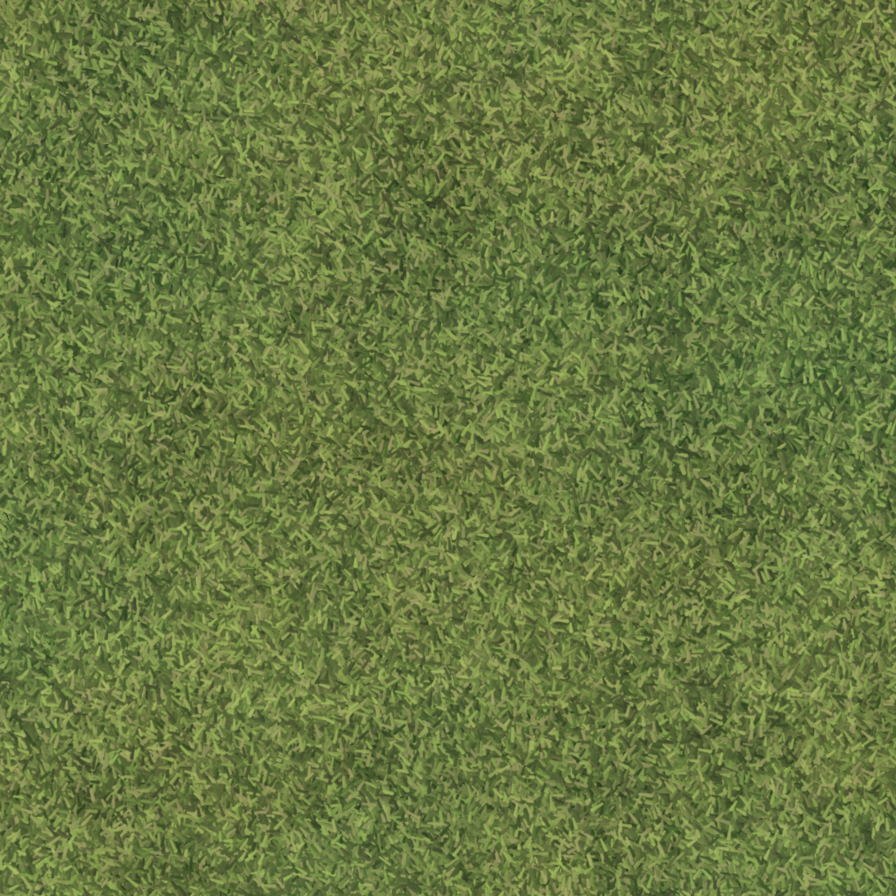
Reproduce this texture procedurally as a Shadertoy shader.

```glsl
// Short mown lawn: layers of soft, randomly leaning grass blades with dry and lush patches.
#define CELLS 84.0        // blade cells across the canvas
#define LAYERS 6          // blade layers, bottom to top
#define BLADE_LENGTH 0.58 // longest half length, in cells
#define BLADE_WIDTH 0.29  // outer half width, in cells
#define LEAN 1.85         // main blade direction, in radians
#define SPREAD 2.7        // range of directions around it
#define STRAW_SHARE 0.07  // share of dry blades
#define PATCHINESS 0.10   // strength of light and dark patches
#define SHADE vec3(0.245, 0.305, 0.165)
#define LIGHT vec3(0.580, 0.660, 0.345)
#define STRAW vec3(0.630, 0.620, 0.410)

// Four random values per cell and layer
vec4 hash4(vec3 cell) {
    vec4 q = fract(cell.xyzx * vec4(0.1031, 0.1030, 0.0973, 0.1099));
    q += dot(q, q.wzxy + 33.33);
    return fract((q.xxyz + q.yzzw) * q.zywx);
}

// Layered, turned and warped sines, roughly -1 to 1
float patches(vec2 p) {
    mat2 turn = mat2(0.737, 0.676, -0.676, 0.737);
    float sum = 0.0, weight = 0.5;
    for (int i = 0; i < 5; i++) {
        p = turn * p * 1.7 + 1.3;
        p += 0.6 * sin(p.yx * 0.8 + float(i));
        sum += weight * sin(p.x) * sin(p.y);
        weight *= 0.75;
    }
    return sum;
}

// Distance to a blade's spine, growing toward the tip to taper it
float bladeDistance(vec2 p, vec2 direction, float halfLength) {
    float along = clamp(dot(p, direction), -halfLength, halfLength);
    float tip = 0.5 + 0.5 * along / halfLength;
    return length(p - along * direction) + 0.07 * tip;
}

void mainImage(out vec4 fragColor, in vec2 fragCoord) {
    float side = min(iResolution.x, iResolution.y);
    vec2 uv = fragCoord / side;
    float pixel = CELLS / side;

    // Broad variation of brightness and dryness
    float brightness = PATCHINESS * (patches(uv * 9.0) + 0.6 * patches(uv * 3.0 + 7.0));
    float dryness = patches(uv * 2.5 + 19.0);

    vec3 color = mix(SHADE, LIGHT, 0.25 + brightness);

    // Blades, painted from the ground up
    for (int layer = 0; layer < LAYERS; layer++) {
        float height = float(layer) / float(LAYERS - 1);
        vec2 p = uv * CELLS + float(layer) * vec2(17.37, 31.71);
        vec2 home = floor(p);
        for (int y = -1; y <= 1; y++)
        for (int x = -1; x <= 1; x++) {
            vec2 cell = home + vec2(x, y);
            vec4 place = hash4(vec3(cell, float(layer) + 1.0));
            vec4 look = hash4(vec3(cell, float(layer) + 41.0));

            float angle = LEAN + SPREAD * (place.z - 0.5);
            vec2 direction = vec2(cos(angle), sin(angle));
            float halfLength = BLADE_LENGTH * mix(0.45, 1.0, place.w);
            vec2 offset = p - cell - place.xy;
            float d = bladeDistance(offset, direction, halfLength);
            float cover = 1.0 - smoothstep(0.06, max(BLADE_WIDTH, 0.06 + pixel), d);

            // Random tone, lit on one side of the spine
            float sideLight = dot(offset, vec2(-direction.y, direction.x));
            float tone = mix(-0.08, 1.08, look.x) + 0.16 * (height - 0.65);
            tone += 0.5 * sideLight + brightness;
            vec3 blade = mix(SHADE, LIGHT, tone);
            blade += (look.y - 0.5) * vec3(0.07, 0.0, 0.05);
            float dry = step(look.z, STRAW_SHARE * (1.0 + 0.8 * dryness));
            blade = mix(blade, STRAW, 0.75 * dry);

            color = mix(color, blade, 0.92 * cover);
        }
    }

    // Yellower where dry, cooler where lush
    color += dryness * vec3(0.022, 0.002, -0.004);
    fragColor = vec4(clamp(color, 0.0, 1.0), 1.0);
}
```
